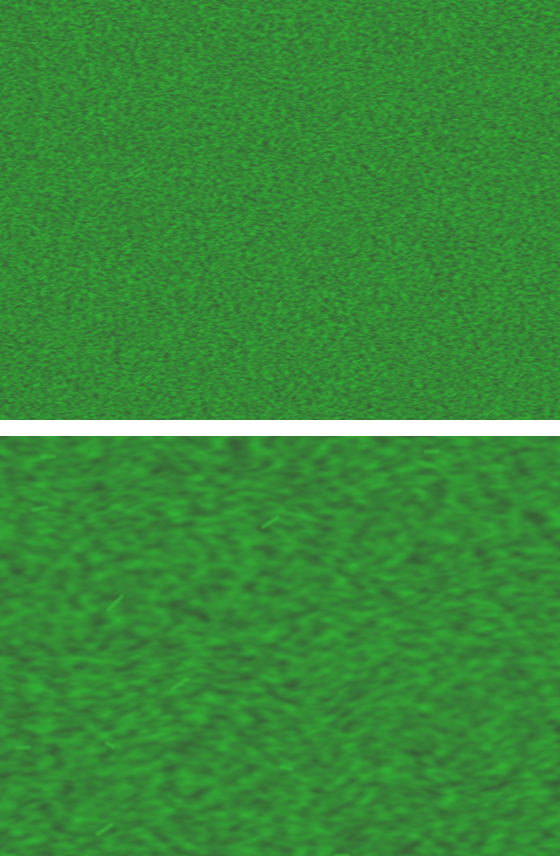
Top, the full canvas; bottom, a detail of the centre.
Give the GLSL for this texture, as a Shadertoy shader.

```glsl
#define DARK vec3(0.212, 0.440, 0.212)
#define LIGHT vec3(0.200, 0.630, 0.208)
#define FLECK vec3(0.22, 0.74, 0.23)
#define FIBRE_FREQ vec2(62.0, 140.0)
#define FIBRE_TILT 0.30
#define BEND 0.012
#define CONTRAST 1.06
#define FLECK_CELLS 16.0
#define FLECK_SHARE 0.25

vec2 hash2(vec2 p) {
    vec3 q = fract(p.xyx * vec3(0.1031, 0.1030, 0.0973));
    q += dot(q, q.yzx + 33.33);
    return fract((q.xx + q.yz) * q.zy);
}

vec2 gradientAt(vec2 cell) {
    float angle = 6.28318 * hash2(cell).x;
    return vec2(cos(angle), sin(angle));
}

float gradientNoise(vec2 p) {
    vec2 i = floor(p), f = fract(p);
    vec2 u = f * f * f * (f * (f * 6.0 - 15.0) + 10.0);
    vec2 e = vec2(1.0, 0.0);
    float low = mix(dot(gradientAt(i), f),
                    dot(gradientAt(i + e), f - e), u.x);
    float high = mix(dot(gradientAt(i + e.yx), f - e.yx),
                     dot(gradientAt(i + e.xx), f - e.xx), u.x);
    return mix(low, high, u.y);
}

vec2 rotate(vec2 p, float angle) {
    float c = cos(angle), s = sin(angle);
    return vec2(c * p.x + s * p.y, c * p.y - s * p.x);
}

// Short stretched grains lying along one direction
float fibres(vec2 p, float angle, float scale, vec2 offset) {
    return gradientNoise(rotate(p, angle) * FIBRE_FREQ * scale + offset);
}

// Shade of the felt: crossing fibres, fine fuzz and soft clumps
float feltShade(vec2 p) {
    p.y += BEND * gradientNoise(p * 11.0 + 70.0);
    float shade = 0.70 * fibres(p, FIBRE_TILT, 1.0, vec2(210.0, 340.0));
    shade += 0.62 * fibres(p, -FIBRE_TILT, 1.0, vec2(430.0, 520.0));
    shade += 0.45 * fibres(p, 0.05, 1.6, vec2(610.0, 480.0));
    shade += 0.35 * gradientNoise(p * vec2(34.0, 52.0) + 150.0);
    shade += 0.14 * gradientNoise(p * vec2(8.0, 13.0) + 90.0);
    return 0.52 + CONTRAST * shade;
}

// Sparse bright strands, at most one in each cell
float strand(vec2 p, float pixel) {
    vec2 q = p * FLECK_CELLS;
    vec2 cell = floor(q);
    vec2 pick = hash2(cell + 17.0);
    vec2 centre = 0.25 + 0.5 * hash2(cell + 51.0);
    vec2 d = rotate(fract(q) - centre, 1.4 * (pick.y - 0.4));
    d.x = max(abs(d.x) - 0.04 - 0.08 * pick.y, 0.0);
    float soft = max(0.045, pixel * FLECK_CELLS);
    float line = 1.0 - smoothstep(0.0, soft, length(d));
    return line * step(pick.x, FLECK_SHARE);
}

void mainImage(out vec4 fragColor, in vec2 fragCoord) {
    vec2 p = fragCoord / iResolution.y;
    float shade = clamp(feltShade(p), -0.35, 1.3);
    vec3 colour = mix(DARK, LIGHT, shade);
    colour = mix(colour, FLECK, 0.65 * strand(p, 1.0 / iResolution.y));
    fragColor = vec4(colour, 1.0);
}
```
